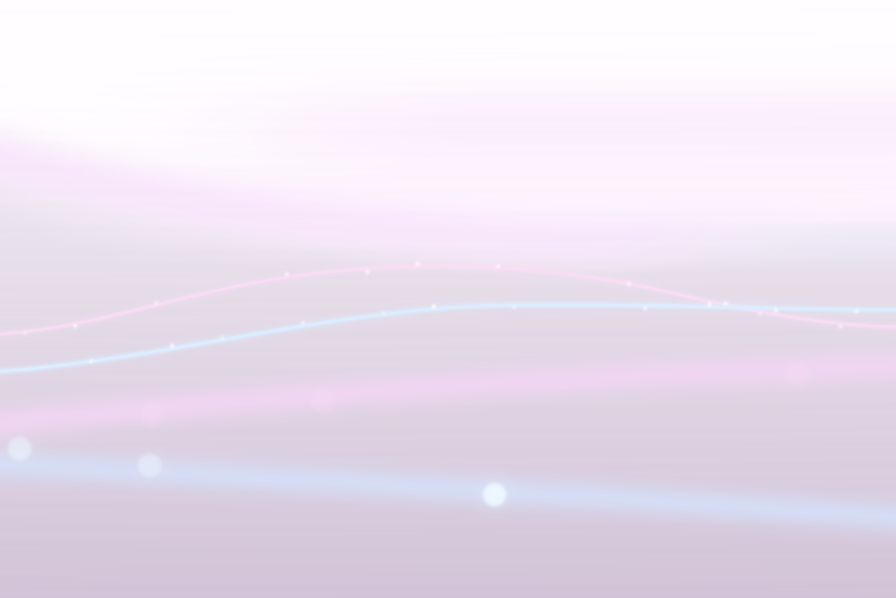
This background is drawn by a WebGL 1 fragment shader. Its source:

```glsl
precision highp float;
// Pale pink and lavender mist crossed by soft light ribbons, orbs and sparks.
uniform vec2 u_resolution;

#define WHITE vec3(1.0, 0.992, 1.0)
#define GREY_TOP vec3(0.91, 0.88, 0.92)
#define GREY_LOW vec3(0.825, 0.765, 0.845)
#define MIST_PINK vec3(0.972, 0.89, 0.985)
#define LAVENDER vec3(0.925, 0.91, 0.97)
#define RIBBON_PINK vec3(0.945, 0.835, 0.95)
#define RIBBON_BLUE vec3(0.835, 0.87, 0.965)
#define LINE_PINK vec3(0.985, 0.865, 0.965)
#define LINE_BLUE vec3(0.86, 0.93, 1.0)
#define RIBBON_WIDTH 0.026
#define ORB_RADIUS 0.025
#define SPARKS 11

float hash(float n) {
  return fract(sin(n * 91.7) * 437.58);
}

float bell(float d, float width) {
  float t = d / width;
  return exp(-t * t);
}

// Heights of the four flowing curves
float pinkLine(float x) {
  float a = 6.0 * (x - 0.49);
  return 0.4975 + 0.0575 * cos(a) + 0.006 * (1.0 - cos(2.0 * a))
    + 0.013 * smoothstep(0.75, 1.0, x);
}

float blueLine(float x) {
  return 0.3743 + 0.1157 * smoothstep(-0.08, 0.58, x)
    - 0.008 * smoothstep(0.65, 1.0, x);
}

float pinkRibbon(float x) {
  return 0.293 + 0.15 * x - 0.056 * x * x;
}

float blueRibbon(float x) {
  return 0.223 - 0.07 * x - 0.018 * x * x;
}

// Grey ground fading up through mist into white
vec3 background(vec2 p) {
  float edge = 0.57 + 0.14 * pow(1.0 - p.x, 3.0) + 0.04 * smoothstep(0.6, 1.0, p.x);
  float softness = mix(0.11, 0.05, smoothstep(0.0, 0.5, p.x));
  vec3 grey = mix(GREY_LOW, GREY_TOP, clamp(p.y / 0.6, 0.0, 1.0));
  vec3 col = mix(grey, WHITE, smoothstep(edge - softness, edge + softness, p.y));

  float upper = bell(p.y - 0.79, 0.07) * smoothstep(0.05, 0.55, p.x);
  float middle = bell(p.y - 0.69, 0.07) * smoothstep(0.0, 0.5, p.x);
  float lower = bell(p.y - edge - 0.025, 0.05) * (1.0 - 0.7 * smoothstep(0.65, 0.95, p.x));
  col = mix(col, MIST_PINK, 0.55 * upper);
  col = mix(col, MIST_PINK, 0.28 * middle);
  col = mix(col, MIST_PINK, 0.8 * lower);
  col = mix(col, LAVENDER, 0.7 * bell(p.x - 0.97, 0.22) * bell(p.y - 0.595, 0.035));

  // Faint horizontal streaks
  float streak = sin(p.y * 190.0 + 2.0 * sin(p.x * 3.0)) + sin(p.y * 313.0 - p.x * 2.0);
  return col + 0.0015 * streak;
}

float orb(vec2 offset) {
  float d = length(offset);
  return 0.75 * smoothstep(ORB_RADIUS, ORB_RADIUS * 0.55, d) + 0.25 * bell(d, ORB_RADIUS);
}

void main() {
  vec2 p = gl_FragCoord.xy / u_resolution;
  vec2 scale = vec2(u_resolution.x / u_resolution.y, 1.0);
  vec3 col = background(p);

  // Wide blurred ribbons
  float pinkGlow = bell(p.y - pinkRibbon(p.x), RIBBON_WIDTH);
  float blueGlow = bell(p.y - blueRibbon(p.x), RIBBON_WIDTH);
  col = mix(col, RIBBON_PINK, 0.9 * pinkGlow);
  col = mix(col, RIBBON_BLUE, 0.9 * blueGlow);

  // Thin bright lines
  float pinkDist = p.y - pinkLine(p.x);
  float blueDist = p.y - blueLine(p.x);
  col = mix(col, LINE_PINK, 0.8 * bell(pinkDist, 0.0035) + 0.12 * bell(pinkDist, 0.012));
  col = mix(col, LINE_BLUE, 0.9 * bell(blueDist, 0.0045) + 0.1 * bell(blueDist, 0.012));

  // Orbs drifting on the ribbons
  for (int i = 0; i < 3; i++) {
    float n = float(i);
    float spread = n * (n - 1.0);
    float xb = 0.022 + 0.145 * n + 0.12 * spread;
    float xp = 0.17 + 0.19 * n + 0.17 * spread;
    vec2 blueOrb = vec2(xb, blueRibbon(xb) + 0.028 - 0.017 * n);
    vec2 pinkOrb = vec2(xp, pinkRibbon(xp) - 0.01);
    float power = 0.6 - 0.4 * n + 0.3 * n * n;
    col = mix(col, vec3(0.93, 0.97, 1.0), power * orb((p - blueOrb) * scale));
    col = mix(col, LINE_PINK, 0.3 * orb((p - pinkOrb) * scale));
  }

  // Sparks scattered along the thin lines
  for (int i = 0; i < SPARKS; i++) {
    float n = float(i) + 1.0;
    float xp = fract(n * 0.618 + 0.23);
    float xb = fract(n * 0.618 + 0.63);
    float jitter = 0.012 * (hash(n) - 0.5);
    float a = length((p - vec2(xp, pinkLine(xp) + jitter)) * scale);
    float b = length((p - vec2(xb, blueLine(xb) - jitter)) * scale);
    float glint = bell(a, 0.004) + bell(b, 0.004);
    col = mix(col, WHITE, min(1.0, glint * (0.3 + 0.5 * hash(n + 20.0))));
  }
  gl_FragColor = vec4(clamp(col, 0.0, 1.0), 1.0);
}
```
